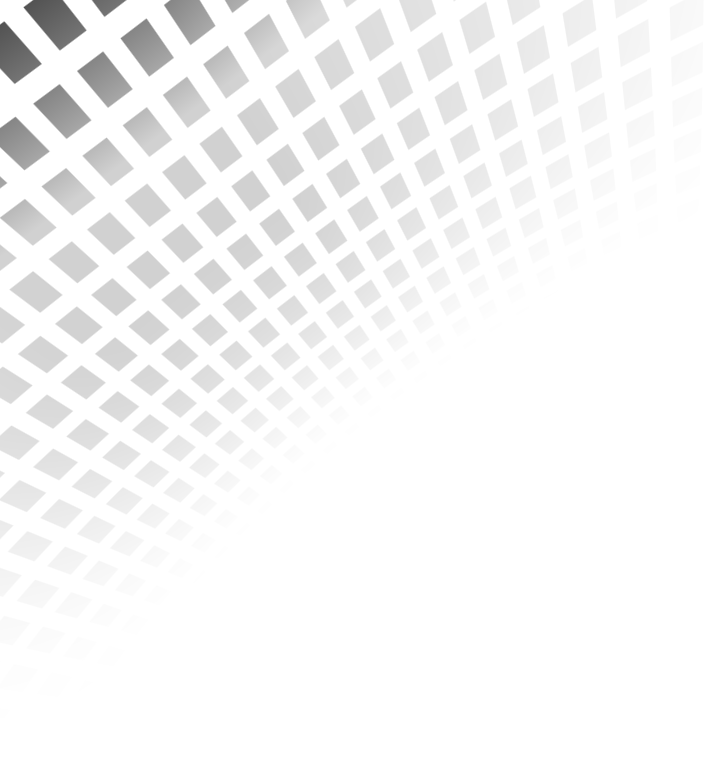
This background is drawn by a WebGL 2 fragment shader. Its source:

```glsl
#version 300 es
precision highp float;
// A curved halftone of grey tiles fanning out from a point below the canvas.
// Polar coordinates are bent into a tile lattice: columns follow rays, rows
// follow the inverse radius. Tiles darken outward and fade to white inward.

#define FAN_CENTER vec2(0.901, -0.0443) // in canvas heights
#define FAN_AXIS 52.8                   // degrees above the left horizon
#define COLUMN_STEP 3.27                // degrees between columns
#define COLUMN_OFFSET 0.58
#define ROW_SCALE 15.5
#define ROW_OFFSET 19.81
#define TILE_HALF vec2(0.30, 0.33)      // half size in lattice cells
#define BASE_DARKNESS 0.18
#define CORNER_GAIN 0.20                // extra darkness per outer row

uniform vec2 u_resolution;
out vec4 fragColor;

// Lattice coordinates: x counts columns, y counts rows toward the center.
vec2 lattice(float radius, float angle) {
    float a2 = angle * angle;
    float column = angle / COLUMN_STEP + COLUMN_OFFSET
                 - a2 * (2.3e-4 + 1.05e-5 * angle);
    float row = ROW_SCALE / radius - ROW_OFFSET + a2 * (2.14e-3 - 1.3e-7 * a2);
    return vec2(column, row);
}

// Antialiased coverage of the tile in each lattice cell.
float tileCoverage(vec2 cell) {
    vec2 halfSize = TILE_HALF - 0.05 * smoothstep(0.0, 4.0, cell.y);
    vec2 edge = abs(cell - round(cell)) - halfSize;
    vec2 inside = clamp(0.5 - edge / max(fwidth(cell), vec2(1e-5)), 0.0, 1.0);
    return inside.x * inside.y;
}

// Darkness by row, fading out toward both ends of the fan.
float tileDarkness(float row, float angle) {
    float body = BASE_DARKNESS * (1.0 - smoothstep(-4.0, 4.5, row));
    float corner = CORNER_GAIN * max(-5.85 - row, 0.0);
    float leftFade = smoothstep(-50.0, -12.0, angle);
    float rightFade = clamp((44.0 - angle) / 40.0, 0.0, 1.0);
    return min(body + corner, 0.8) * leftFade * rightFade;
}

void main() {
    vec2 ray = gl_FragCoord.xy / u_resolution.y - FAN_CENTER;
    float radius = max(length(ray), 1e-3);
    float angle = degrees(atan(ray.y, -ray.x)) - FAN_AXIS;

    vec2 cell = lattice(radius, angle);
    float shade = tileCoverage(cell) * tileDarkness(cell.y, angle);
    fragColor = vec4(vec3(1.0 - shade), 1.0);
}
```
